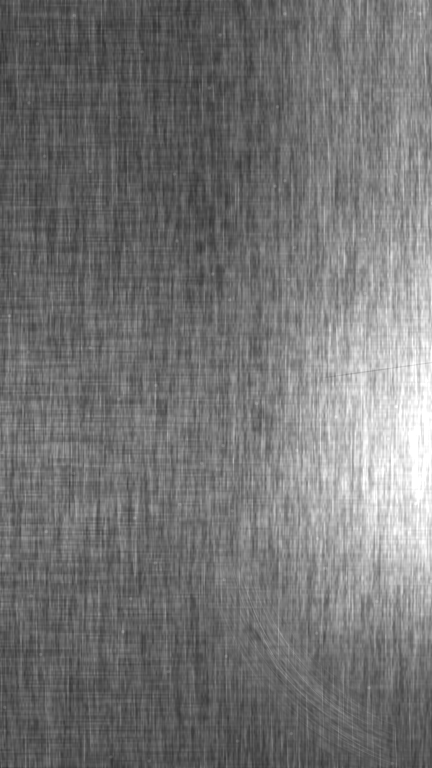
Give the GLSL for this texture, as a Shadertoy shader.

```glsl
// Brushed steel sheet: fine upright grain, crossing hairlines, a bright glow at the right edge.
#define BASE_TONE 0.312
#define BAND_GAIN 0.13
#define SIDE_GAIN 0.21
#define GLOW_GAIN 0.33
#define GLOW_CENTER vec2(1.04, 0.40)
#define GRAIN_GAIN 0.92
#define CROSS_GAIN 0.26
#define HAIR_GAIN 0.17
#define ARC_CENTER vec2(0.62, 0.33)
#define ARC_RADIUS 0.322
#define BLOTCH_GAIN 0.18

vec2 hash2(vec2 p) {
    vec3 q = fract(vec3(p.xyx) * vec3(0.1031, 0.1030, 0.0973));
    q += dot(q, q.yzx + 33.33);
    return fract((q.xx + q.yz) * q.zy);
}

float valueNoise(vec2 p) {
    vec2 cell = floor(p), f = fract(p);
    f = f * f * (3.0 - 2.0 * f);
    float low = mix(hash2(cell).x, hash2(cell + vec2(1, 0)).x, f.x);
    float high = mix(hash2(cell + vec2(0, 1)).x, hash2(cell + vec2(1, 1)).x, f.x);
    return mix(low, high, f.y);
}

// Layered streaks, narrow in x and long in y, centred on zero.
float grain(vec2 p) {
    float sum = 0.0;
    sum += 0.30 * (valueNoise(p * vec2(410.0, 24.0)) - 0.5);
    sum += 0.28 * (valueNoise(p * vec2(440.0, 65.0) + 37.0) - 0.5);
    sum += 0.24 * (valueNoise(p * vec2(470.0, 170.0) + 71.0) - 0.5);
    sum += 0.17 * (valueNoise(p * vec2(190.0, 16.0) + 113.0) - 0.5);
    sum += 0.09 * (valueNoise(p * vec2(75.0, 6.0) + 151.0) - 0.5);
    return sum;
}

// One thin, randomly tilted stroke per cell.
float hairlines(vec2 p, vec2 cells, float lean, float spread) {
    float width = max(0.0014, 1.0 / iResolution.y);
    vec2 home = floor(p * cells);
    float light = 0.0;
    for (int j = -1; j <= 1; j++)
    for (int i = -1; i <= 1; i++) {
        vec2 id = home + vec2(i, j);
        vec2 shape = hash2(id + 51.0);
        vec2 d = p - (id + hash2(id + 19.0)) / cells;
        d.x += d.y * (lean + spread * (shape.x - 0.5));
        float ends = 1.0 - smoothstep(0.2, 0.9, abs(d.y) * cells.y);
        float line = 1.0 - smoothstep(0.0, width, abs(d.x));
        light = max(light, line * ends * shape.y);
    }
    return light;
}

// Cellular distance to the nearest scattered point.
float cellDistance(vec2 p) {
    vec2 home = floor(p);
    float nearest = 2.0;
    for (int j = -1; j <= 1; j++)
    for (int i = -1; i <= 1; i++) {
        vec2 id = home + vec2(i, j);
        nearest = min(nearest, length(p - id - hash2(id + 7.0)));
    }
    return nearest;
}

float bell(float x) { return exp(-x * x); }

// Broad light falling on the sheet; uv runs from 0 to 1.
float sheen(vec2 uv) {
    float tone = BASE_TONE + BAND_GAIN * bell((uv.y - 0.40) / 0.25);
    tone += SIDE_GAIN * smoothstep(0.42, 1.0, uv.x) * smoothstep(0.04, 0.32, uv.y);
    vec2 d = uv - GLOW_CENTER;
    float reach = d.y > 0.0 ? 0.24 : 0.17;
    return tone + GLOW_GAIN * bell(d.x / 0.30) * bell(d.y / reach);
}

void mainImage(out vec4 fragColor, in vec2 fragCoord) {
    vec2 uv = fragCoord / iResolution.xy;
    vec2 p = fragCoord / iResolution.y;
    float tone = sheen(uv);
    float leftSide = 1.0 - smoothstep(0.2, 0.8, uv.x);

    // Upright grain, turning into curved strokes at the lower right
    vec2 fromArc = p - ARC_CENTER;
    vec2 swept = vec2(length(fromArc), 0.32 * atan(fromArc.x, -fromArc.y));
    float arcBand = bell((swept.x - ARC_RADIUS) / 0.035) * (1.0 - smoothstep(0.18, 0.32, p.y));
    arcBand *= 1.0 - smoothstep(0.82, 0.98, uv.x);
    vec2 leaning = vec2(p.x + 0.003 * sin(p.y * 5.0 + p.x * 3.0), p.y);
    float brushed = mix(grain(leaning), grain(swept + 3.0), 0.75 * arcBand);
    tone += 0.045 * arcBand;
    tone += GRAIN_GAIN * brushed * min(tone, 0.62);

    // Fine horizontal threads, strongest on the left
    float threads = valueNoise(p * vec2(24.0, 430.0)) + 0.5 * valueNoise(p * vec2(12.0, 210.0) + 29.0) - 0.75;
    tone *= 1.0 + CROSS_GAIN * threads * (0.25 + 0.5 * leftSide);

    // Dull blotches near the middle
    float blotch = 1.0 - smoothstep(0.08, 0.5, cellDistance(p * vec2(48.0, 36.0)));
    float patches = smoothstep(0.4, 0.75, valueNoise(p * 11.0 + 5.0));
    tone *= 1.0 - BLOTCH_GAIN * blotch * patches * bell((uv.x - 0.53) / 0.18);

    // Bright scratches, upright and swept
    float scratches = hairlines(p, vec2(95.0, 15.0), 0.01, 0.08);
    scratches += 0.5 * leftSide * hairlines(p + 2.0, vec2(50.0, 9.0), 0.09, 0.14);
    scratches += arcBand * hairlines(swept + 4.0, vec2(120.0, 13.0), 0.0, 0.12);
    tone += HAIR_GAIN * scratches * (0.2 + 0.8 * min(tone, 0.6));

    // Rare specks and one long dark hairline
    float speck = 1.0 - smoothstep(0.01, 0.035, cellDistance(p * 11.0 + 9.0));
    tone += 0.10 * speck;
    float offset = abs(p.y - 0.508 - 0.14 * (p.x - 0.42));
    tone -= 0.10 * (1.0 - smoothstep(0.0, 0.0018, offset)) * smoothstep(0.72, 0.8, uv.x);

    fragColor = vec4(vec3(clamp(tone, 0.0, 1.0)), 1.0);
}
```
